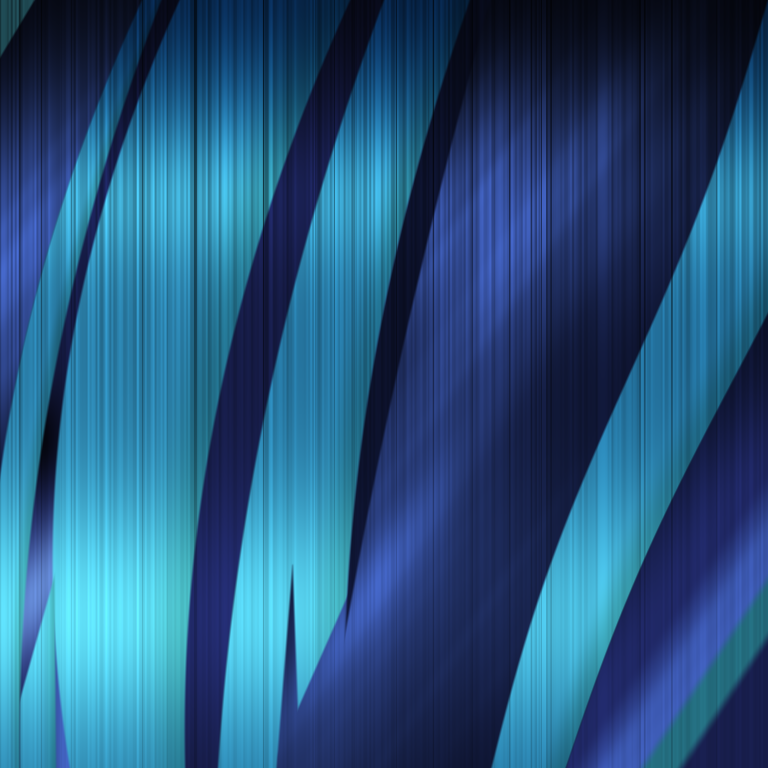
Write a WebGL 2 fragment shader that draws this background.

```glsl
#version 300 es
precision highp float;
uniform vec2 u_resolution;
out vec4 fragColor;

#define CYAN vec3(0.35, 0.84, 0.95)
#define BLUE vec3(0.26, 0.39, 0.76)
#define NAVY vec3(0.13, 0.165, 0.42)
#define INK vec3(0.045, 0.065, 0.16)
#define GREEN vec3(0.14, 0.43, 0.50)
#define EDGE_SOFTNESS 0.0022
#define STREAK_DENSITY 390.0
#define STREAK_DEPTH 0.46
#define GRAIN_AXIS vec2(0.56, -0.83)

float hash(float n) {
    n = fract(n * 0.1031);
    n *= n + 33.33;
    n *= n + n;
    return fract(n);
}

float noise(float x) {
    float cell = floor(x), f = fract(x);
    return mix(hash(cell), hash(cell + 1.0), f * f * (3.0 - 2.0 * f));
}

float bell(float x, float center, float width) {
    float d = (x - center) / width;
    return exp(-d * d);
}

float step01(float d) {
    return smoothstep(-EDGE_SOFTNESS, EDGE_SOFTNESS, d);
}

// Parabola through its x positions at the top, middle and bottom
float curve(float t, vec3 k) {
    return k.x * (1.0 - t) * (1.0 - 2.0 * t) + k.y * 4.0 * t * (1.0 - t) + k.z * t * (2.0 * t - 1.0);
}

// Signed distance across a curve, positive on its right
float side(vec2 p, vec3 k) {
    return p.x - curve(p.y, k);
}

// Soft ellipse stretched along the slanted grain
float glow(vec2 p, vec2 center, float along, float across) {
    vec2 d = p - center;
    float a = dot(d, GRAIN_AXIS) / along;
    float b = dot(d, vec2(-GRAIN_AXIS.y, GRAIN_AXIS.x)) / across;
    return exp(-a * a - b * b);
}

// Cyan ribbon, greener and dimmer toward its right edge
void ribbon(inout vec3 color, vec2 p, float light, vec3 left, vec3 right, float keep) {
    float a = side(p, left), b = -side(p, right);
    float across = a / max(a + b, 0.01);
    vec3 tint = CYAN * pow(vec3(light), vec3(1.6, 1.1, 0.75));
    tint *= mix(vec3(1.0), vec3(0.75, 0.82, 0.77), smoothstep(0.6, 1.0, across));
    color = mix(color, tint, step01(a) * step01(b) * keep);
}

void main() {
    vec2 uv = gl_FragCoord.xy / u_resolution;
    vec2 p = vec2(uv.x, 1.0 - uv.y);
    float t = p.y;

    // Horizontal bands of light
    float light = mix(0.20, 0.61, smoothstep(-0.02, 0.26, t));
    light += 0.18 * bell(t, 0.26, 0.09) + 0.43 * bell(t, 0.80, 0.16);

    // Ribbon borders
    vec3 stripLeft = vec3(0.185, 0.020, -0.013);
    vec3 stripRight = vec3(0.210, 0.068, 0.026);
    vec3 wideLeft = vec3(0.234, 0.085, 0.091);
    vec3 wideRight = vec3(0.456, 0.289, 0.241);
    vec3 innerLeft = vec3(0.500, 0.353, 0.284);
    vec3 innerRight = vec3(0.612, 0.482, 0.449);
    vec3 farLeft = vec3(1.000, 0.814, 0.640);
    vec3 farRight = vec3(1.172, 0.952, 0.737);
    vec2 swayed = p - vec2(0.014 * sin(6.2832 * t), 0.0);

    // Blue cloth with slanted fibres
    float grain = dot(p, vec2(-GRAIN_AXIS.y, GRAIN_AXIS.x));
    float fibre = 0.6 * noise(grain * 24.0) + 0.4 * noise(grain * 65.0 + 7.0);
    float sheen = 0.75 * glow(p, vec2(0.60, 0.29), 0.19, 0.11);
    sheen += 0.25 * glow(p, vec2(0.74, 0.24), 0.20, 0.06);
    sheen += 0.42 * glow(p, vec2(0.56, 0.55), 0.22, 0.07);
    sheen += 0.70 * glow(p, vec2(0.48, 0.78), 0.20, 0.055);
    sheen += 0.30 * glow(p, vec2(0.62, 0.78), 0.20, 0.11);
    sheen += 0.25 * glow(p, vec2(0.85, 0.25), 0.17, 0.10);
    sheen += 0.30 * glow(p, vec2(0.40, 1.00), 0.20, 0.10);
    sheen += 0.95 * glow(p, vec2(-0.01, 0.37), 0.28, 0.12);
    vec3 color = INK * mix(0.3, 1.1, smoothstep(0.0, 0.4, t));
    color = mix(color, BLUE, clamp(sheen * (0.85 + 0.3 * fibre), 0.0, 1.0));

    // Dark folds between the ribbons
    float fold = step01(side(p, stripLeft)) * step01(-side(p, innerLeft));
    color = mix(color, NAVY * light, fold);
    float shade = step01(side(p, innerRight)) * step01(-side(p, vec3(0.638, 0.514, 0.420)));
    color = mix(color, INK * (0.35 + light), shade);
    color *= 1.0 - 0.8 * fold * bell(p.x, 0.055, 0.03) * bell(t, 0.57, 0.07);
    color = mix(color, vec3(0.42, 0.58, 0.88), 0.9 * fold * glow(p, vec2(0.05, 0.77), 0.12, 0.045));
    color = mix(color, BLUE, fold * smoothstep(0.75, 0.9, t) * bell(p.x, 0.083, 0.02));

    // Cyan ribbons, the inner one torn near its foot
    float spike = step01(p.x - mix(0.381, 0.360, (t - 0.735) / 0.265));
    spike *= step01(mix(0.381, 0.388, (t - 0.735) / 0.19) - p.x) * step01(t - 0.735);
    float tear = step01(p.x + 0.44 * t - 0.794) * step01(p.x - 0.362);
    ribbon(color, p, light, stripLeft, stripRight, 1.0);
    ribbon(color, p, light * 1.02, wideLeft, wideRight, 1.0);
    ribbon(color, p, light * 0.95, innerLeft, innerRight, (1.0 - spike) * (1.0 - tear));
    ribbon(color, swayed, light * 0.80 + 0.06, farLeft, farRight, 1.0);
    ribbon(color, p, light, stripRight, vec3(0.07, 0.07, 0.073), step01(p.x + 0.28 * t - 0.281));
    color = mix(color, CYAN * 0.33, step01(0.045 - p.x - 0.6 * t));

    // Slanted rays in the lower right corner
    float ray = p.x + 0.667 * t;
    float corner = step01(side(swayed, farRight));
    vec3 rays = mix(INK * 1.3, NAVY * 0.95, smoothstep(1.25, 1.40, ray));
    rays = mix(rays, BLUE, smoothstep(1.405, 1.47, ray) * (0.65 + 0.45 * fibre));
    rays = mix(rays, GREEN, smoothstep(1.495, 1.512, ray));
    rays = mix(rays, NAVY * 0.72, smoothstep(1.545, 1.562, ray));
    color = mix(color, rays, corner * smoothstep(0.35, 0.65, t));

    // Vertical threads, strongest toward the top
    float thread = 0.65 * noise(p.x * STREAK_DENSITY) + 0.35 * noise(p.x * STREAK_DENSITY * 0.37 + 19.0);
    float depth = STREAK_DEPTH * mix(1.25, 0.35, smoothstep(0.1, 0.85, t));
    color *= 1.0 + depth * 1.3 * (thread - 0.5);
    float slit = smoothstep(0.86, 0.98, noise(p.x * STREAK_DENSITY * 0.8 + 53.0));
    color *= 1.0 - depth * slit;
    fragColor = vec4(clamp(color, 0.0, 1.0), 1.0);
}
```
